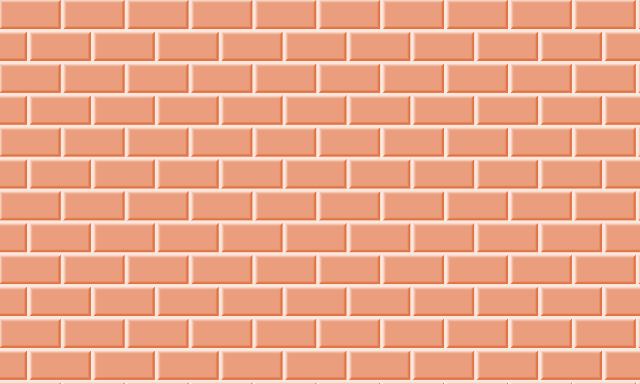
A WebGL 1 fragment shader for this pattern:

```glsl
precision highp float;

uniform vec2 u_resolution;

// Lengths are in brick pitches: one brick plus one joint is 1.0 wide.
const float BRICKS_ACROSS = 10.017;
const float COURSE_HEIGHT = 0.4991;
const float COURSE_SHIFT = 0.472;
const float JOINT_WIDTH = 0.040;
const vec2 WALL_OFFSET = vec2(0.009, 0.004);

const vec3 MORTAR = vec3(0.985, 0.905, 0.865);
const vec3 CLAY = vec3(0.92, 0.62, 0.49);
const vec3 SHADOW = vec3(0.88, 0.45, 0.26);

// Position inside the cell, measured from the brick's top left corner.
vec2 brickCell(vec2 p, float courseHeight, float shift) {
  float course = floor(p.y / courseHeight);
  float x = p.x - shift * mod(course, 2.0);
  return vec2(fract(x), p.y - course * courseHeight);
}

// Pale edge that fades into the face with distance from the lit sides.
vec3 litBevel(float depth, vec3 edge, vec3 face) {
  return mix(edge, face, smoothstep(-0.010, 0.058, depth));
}

// Dark edge with a short plateau before it fades into the face.
vec3 shadedBevel(float depth, vec3 edge, vec3 face) {
  return mix(edge, face, smoothstep(0.015, 0.056, depth));
}

vec3 brickColor(vec2 cell, vec2 size, float pixel) {
  vec2 farSides = size - cell;
  float lit = min(cell.x, cell.y);
  float shade = min(farSides.x, farSides.y);

  // The two bevels meet along mitred corners.
  float mitre = smoothstep(-0.5 * pixel, 0.5 * pixel, shade - lit);
  vec3 brick = mix(shadedBevel(shade, SHADOW, CLAY),
                   litBevel(lit, MORTAR, CLAY), mitre);

  float inside = min(lit, shade);
  float nearEdge = smoothstep(-0.6 * pixel, 0.6 * pixel, shade);
  float coverage = nearEdge * smoothstep(0.0, 0.5 * pixel, inside + 0.5 * pixel);
  return mix(MORTAR, brick, coverage);
}

void main() {
  // Courses are laid from the top edge downwards.
  float pixel = BRICKS_ACROSS / u_resolution.x;
  vec2 fromTop = vec2(gl_FragCoord.x, u_resolution.y - gl_FragCoord.y);
  vec2 wall = fromTop * pixel + WALL_OFFSET;

  vec2 cell = brickCell(wall, COURSE_HEIGHT, COURSE_SHIFT);
  vec2 brickSize = vec2(1.0, COURSE_HEIGHT) - JOINT_WIDTH;
  gl_FragColor = vec4(brickColor(cell, brickSize, pixel), 1.0);
}
```
